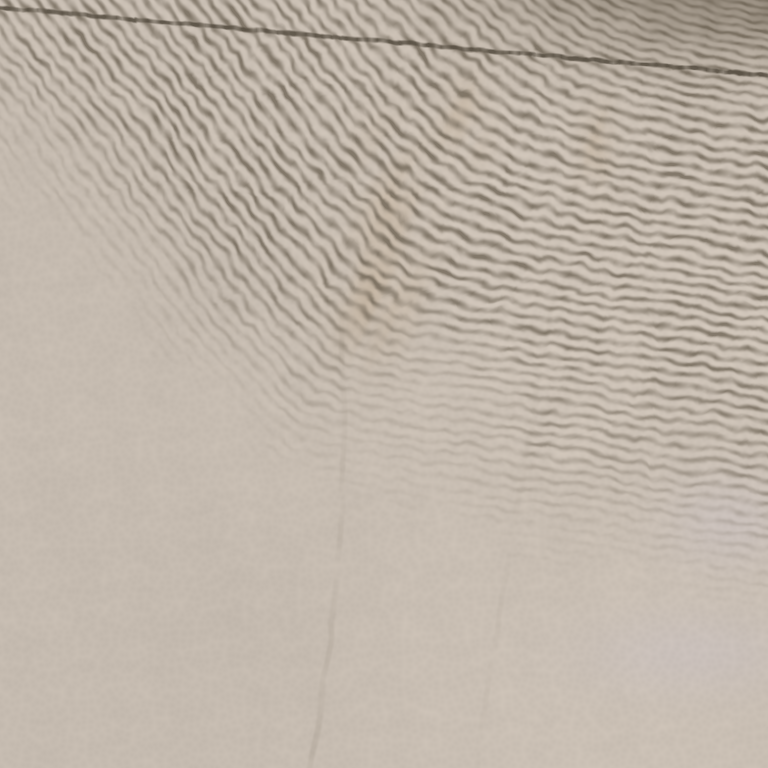
Give the GLSL for this texture, as a Shadertoy shader.

```glsl
// Pale sand-coloured surface with fine curved ripples, fading downwards, and a thin slanted crack.
#define SAND vec3(0.782, 0.742, 0.698)
#define INK vec3(0.415, 0.375, 0.315)
#define RUST vec3(0.69, 0.59, 0.46)
#define LILAC vec3(0.79, 0.755, 0.75)
#define BEND vec2(0.45, 0.545)     // point on the fold between both ripple fans
#define LEFT_NORMAL vec2(0.77, 0.64)
#define RIGHT_NORMAL vec2(0.14, 0.99)
#define RIPPLES 68.0               // ripples per canvas height
#define WOBBLE 0.0036
#define DEPTH 0.74
#define CRACK_WIDTH 0.0030

vec2 hash2(vec2 p) {
    vec3 q = fract(vec3(p.xyx) * vec3(0.1031, 0.1030, 0.0973));
    q += dot(q, q.yzx + 33.33);
    return fract((q.xx + q.yz) * q.zy);
}

// Distance to the nearest scattered cell point
float cells(vec2 p) {
    vec2 id = floor(p), f = fract(p);
    float nearest = 2.0;
    for (int y = -1; y <= 1; y++)
        for (int x = -1; x <= 1; x++) {
            vec2 o = vec2(x, y);
            nearest = min(nearest, length(o + hash2(id + o) - f));
        }
    return nearest;
}

// Layered, rotated and bent sines, about -1 to 1
float waves(vec2 p) {
    float sum = 0.0, amp = 0.6;
    for (int i = 0; i < 4; i++) {
        p = mat2(0.8, 0.6, -0.6, 0.8) * p * 1.6 + 0.7 * sin(p.yx * 1.2 + float(i));
        sum += amp * sin(p.x) * cos(p.y);
        amp *= 0.62;
    }
    return sum;
}

float smoothMax(float a, float b, float k) {
    return 0.5 * (a + b + sqrt((a - b) * (a - b) + k * k));
}

// Soft line of the given half width
float stroke(float dist, float halfWidth) {
    return 1.0 - smoothstep(0.3 * halfWidth, 1.5 * halfWidth, abs(dist));
}

float blob(vec2 p, vec2 centre, vec2 size) {
    vec2 q = (p - centre) / size;
    return exp(-dot(q, q));
}

void mainImage(out vec4 fragColor, in vec2 fragCoord) {
    vec2 p = fragCoord / iResolution.xy;
    vec2 q = p - BEND;

    // Two straight fans joined by a rounded fold
    float a = -dot(q, LEFT_NORMAL), b = -dot(q, RIGHT_NORMAL);
    float along = a - b;
    float front = smoothMax(a, b, 0.035 + 0.28 * max(q.y, 0.0));
    float wobble = 0.38 * sin(along * 215.0 + 4.0 * waves(p * 8.0) + front * 25.0);
    wobble += 0.9 * waves(p * 12.0) + 0.75 * waves(p * 34.0 + 3.0);
    wobble += 0.25 * waves(p * 80.0) + 1.6 * waves(p * 4.0 + 1.0);
    float crowd = max(-front - 0.33, 0.0);
    float phase = RIPPLES * (front + WOBBLE * wobble) - 150.0 * crowd * crowd;
    float ridge = pow(0.5 + 0.5 * sin(6.2832 * phase), 1.6);

    // Ripples fade out below a slanted, uneven border
    float border = 0.45 + 0.98 * max(0.38 - p.x, 0.0) - 0.35 * max(p.x - 0.45, 0.0);
    float rise = p.y - border + 0.04 * waves(p * 8.0) + 0.02 * waves(p * 30.0);
    float fade = 0.22 * smoothstep(-0.11, 0.05, rise) + 0.78 * smoothstep(0.0, 0.24, rise);
    fade += 0.30 * blob(p, vec2(0.74, 0.42), vec2(0.08, 0.06));
    fade *= 1.0 - 0.35 * blob(p, vec2(0.55, 0.53), vec2(0.08, 0.07));

    // Broken strokes and paler bands across the fans
    float breakup = 0.30 + 0.95 * cells(vec2(along * 60.0, phase * 0.8));
    breakup *= 1.0 + 0.28 * waves(vec2(along * 26.0, front * 6.0));
    breakup = mix(breakup, 1.5 * breakup - 0.35, 1.0 - smoothstep(0.0, 0.6, fade));
    float ripple = clamp(ridge * fade * clamp(breakup, 0.0, 1.15), 0.0, 1.0);

    // Ground: broad tints and faint mottling
    vec3 color = SAND * (1.0 + 0.010 * waves(p * 5.0) + 0.010 * waves(p * vec2(30.0, 55.0)));
    color *= 0.988 + 0.024 * smoothstep(0.0, 0.9, p.x);
    float cool = blob(p, vec2(0.90, 0.15), vec2(0.13, 0.05));
    cool += blob(p, vec2(0.95, 0.32), vec2(0.08, 0.06));
    color = mix(color, LILAC, 0.6 * min(cool, 1.0));
    color *= 0.985 + 0.03 * cells(p * 110.0);

    // Rusty streaks that follow the folds
    float rust = blob(p, vec2(0.48, 0.60), vec2(0.055, 0.07));
    rust += 0.8 * blob(p, vec2(0.51, 0.75), vec2(0.05, 0.09));
    rust += 0.7 * blob(p, vec2(0.60, 0.84), vec2(0.035, 0.06));
    rust += 0.8 * blob(p, vec2(0.775, 0.80), vec2(0.025, 0.06));
    rust *= 0.55 + 0.8 * waves(vec2(along * 45.0, front * 12.0));
    color = mix(color, RUST, 0.30 * clamp(rust, 0.0, 1.0));
    color = mix(color, color * 1.03, fade * (1.0 - ridge));
    color = mix(color, INK, DEPTH * ripple);

    // Dusky upper right corner
    float dusk = blob(p, vec2(1.0, 1.03), vec2(0.32, 0.10));
    color = mix(color, INK, 0.72 * dusk * (0.9 + 0.2 * waves(p * 40.0)));

    // Two faint seams running down
    float seamLeft = p.x - 0.403 - 0.19 * p.y + 0.20 * p.y * p.y - 0.003 * waves(p * 20.0);
    float seamRight = p.x - 0.618 - 0.165 * p.y - 0.003 * waves(p * 20.0 + 4.0);
    float seams = 0.11 * stroke(seamLeft, 0.004) * (1.0 - smoothstep(0.52, 0.66, p.y));
    seams += 0.05 * stroke(seamRight, 0.004) * (1.0 - smoothstep(0.45, 0.75, p.y));
    color = mix(color, INK, seams * (0.6 + 0.7 * waves(p * 22.0)));

    // Slanted crack, frayed into short dashes
    float crack = p.y - 0.990 + 0.088 * p.x - 0.0016 * waves(p * 60.0);
    float grit = 0.35 + 0.85 * cells(vec2(p.x * 75.0, 0.5)) + 0.15 * p.x;
    color = mix(color, INK * 0.82, clamp(stroke(crack, CRACK_WIDTH) * grit, 0.0, 0.9));

    fragColor = vec4(clamp(color, 0.0, 1.0), 1.0);
}
```
